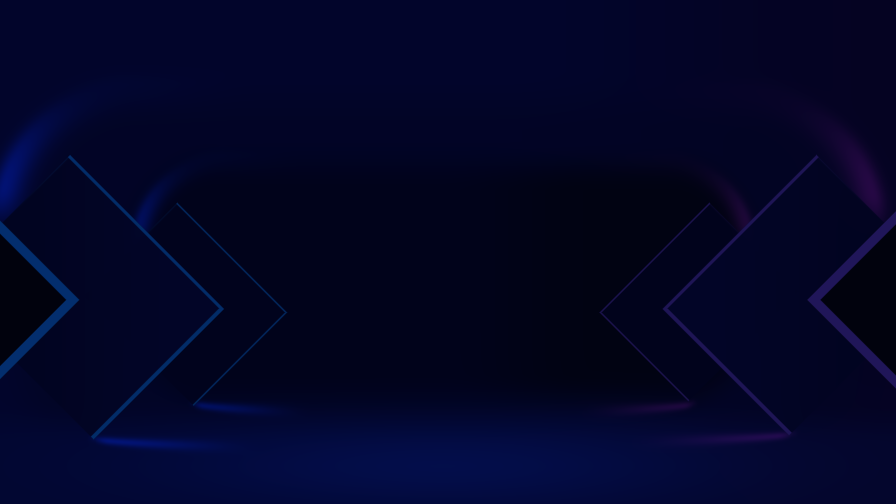
This background is drawn by a Shadertoy shader. Its source:

```glsl
// A dark navy stage with mirrored, neon-edged diamond panels on both sides.
// The room is built from rounded-box gradients and soft corner arcs; each panel
// is a box in axes turned by 45 degrees, painted from far to near.

const vec3 BLUE_EDGE = vec3(0.01, 0.18, 0.43);
const vec3 VIOLET_EDGE = vec3(0.125, 0.085, 0.35);
const vec3 BLUE_GLOW = vec3(0.0, 0.05, 0.28);
const vec3 VIOLET_GLOW = vec3(0.13, 0.02, 0.13);

float roundedBox(vec2 p, vec2 halfSize, float radius) {
    vec2 d = abs(p) - halfSize + radius;
    return length(max(d, 0.0)) + min(max(d.x, d.y), 0.0) - radius;
}

float bell(float x, float width) {
    return exp(-x * x / (width * width));
}

// Coverage of the positive side of a distance.
float inside(float d, float soft) {
    return smoothstep(-soft, soft, d);
}

// Light grazing a rounded corner, brightest on its side, fading over the top.
float cornerArc(vec2 q, vec2 center, float radius, float width) {
    vec2 r = q - center;
    float d = length(max(r, 0.0)) - radius;
    float rise = r.y / radius;
    float fade = mix(1.0, 0.12, smoothstep(0.25, 1.0, rise));
    fade *= smoothstep(-0.9, 0.6, r.x / radius) * smoothstep(-0.1, 0.25, rise);
    float tail = d < 0.0 ? width * 1.7 : width;
    return bell(d, tail) * fade;
}

// Thin pool of light running from a panel's foot towards the middle.
float footLight(vec2 q, vec2 foot, float reach) {
    float t = (foot.x - q.x) / reach;
    float y = q.y - foot.y + 0.018 * sqrt(clamp(t, 0.0, 1.0));
    float along = smoothstep(-0.06, 0.08, t) * (1.0 - smoothstep(0.05, 1.0, t));
    return bell(y, 0.007 + 0.008 * clamp(t, 0.0, 1.0)) * along;
}

// Diamond with its tip towards the middle; arms are (upper, lower) lengths
// and widths are the line widths on those two arms.
vec3 drawPanel(vec3 base, vec2 q, vec2 tip, vec2 arms, vec2 widths,
               vec3 fill, float opacity, vec3 edge, float px) {
    vec2 r = q - tip;
    vec2 a = vec2(r.x + r.y, r.x - r.y) * 0.70711;
    vec2 room = min(a, arms - a);
    float body = inside(min(room.x, room.y), px);
    float line = inside(max(widths.x - a.y, widths.y - a.x), px);
    float rim = bell(arms.x - a.x, 0.0022) * (1.0 - smoothstep(0.0, 0.2, a.y));
    vec3 color = mix(base, fill, body * opacity);
    color = mix(color, edge, body * rim * 0.3);
    return mix(color, edge, body * line);
}

// Wall, recess and floor.
vec3 drawRoom(vec2 p, vec2 q) {
    vec3 wall = mix(vec3(0.006, 0.02, 0.17), vec3(0.018, 0.012, 0.135),
                    smoothstep(0.1, 0.85, p.x));
    float outer = roundedBox(q - vec2(0.0, -0.07), vec2(0.87, 0.4), 0.27);
    wall = mix(wall, vec3(0.006, 0.016, 0.135),
               0.65 * (1.0 - smoothstep(-0.09, 0.03, outer)));

    float recess = roundedBox(q - vec2(0.0, -0.06), vec2(0.62, 0.25), 0.17);
    vec3 deep = mix(vec3(0.003, 0.01, 0.105), vec3(0.004, 0.01, 0.072),
                    smoothstep(0.0, 0.3, p.x));
    wall = mix(wall, deep, 1.0 - smoothstep(-0.07, 0.03, recess));

    vec3 ground = mix(vec3(0.008, 0.025, 0.19), vec3(0.015, 0.022, 0.17),
                      smoothstep(0.0, 0.9, p.x));
    vec3 color = mix(wall, ground, 1.0 - smoothstep(-0.385, -0.295, p.y));
    vec2 pool = (p - vec2(0.0, -0.425)) / vec2(0.55, 0.085);
    return color + vec3(0.003, 0.028, 0.1) * exp(-dot(pool, pool));
}

void mainImage(out vec4 fragColor, in vec2 fragCoord) {
    float px = 0.75 / iResolution.y;
    vec2 p = (fragCoord - 0.5 * iResolution.xy) / iResolution.y;
    p.x += 0.0093; // the mirror axis lies slightly left of center
    vec2 q = vec2(abs(p.x), p.y);
    float right = step(0.0, p.x);

    vec3 edge = mix(BLUE_EDGE, VIOLET_EDGE, right);
    vec3 glow = mix(BLUE_GLOW, VIOLET_GLOW, right);
    vec3 color = drawRoom(p, q);

    // Curved light on the walls
    vec2 outerCenter = mix(vec2(0.61, 0.06), vec2(0.59, 0.05), right);
    color += glow * cornerArc(q, outerCenter, 0.27, 0.022);
    color += glow * 0.8 * cornerArc(q, vec2(0.43, 0.01), 0.178, 0.013);

    // Light on the floor
    color += glow * 0.8 * footLight(q, vec2(0.495, -0.300), 0.24);
    color += glow * 0.9 * footLight(q, vec2(0.69, mix(-0.37, -0.36, right)), 0.34);

    // Panels, far to near
    vec3 farFill = vec3(0.004, 0.012, 0.115);
    vec3 midFill = mix(vec3(0.005, 0.014, 0.125), vec3(0.008, 0.022, 0.155),
                       smoothstep(0.9, 0.5, q.x));
    vec3 nearFill = vec3(0.003, 0.006, 0.05);
    color = drawPanel(color, q, vec2(0.310, -0.120), vec2(0.308, mix(0.262, 0.249, right)),
                      vec2(0.003), farFill, 0.85, edge * 0.85, px);
    color = drawPanel(color, q, vec2(0.435, -0.113), vec2(0.432, mix(0.366, 0.355, right)),
                      vec2(0.0062, 0.0078), midFill, 0.95, edge * 0.95, px);
    color = drawPanel(color, q, vec2(0.722, -0.095), vec2(1.5),
                      vec2(0.0185), nearFill, 1.0, edge, px);

    fragColor = vec4(clamp(color, 0.0, 1.0), 1.0);
}
```
